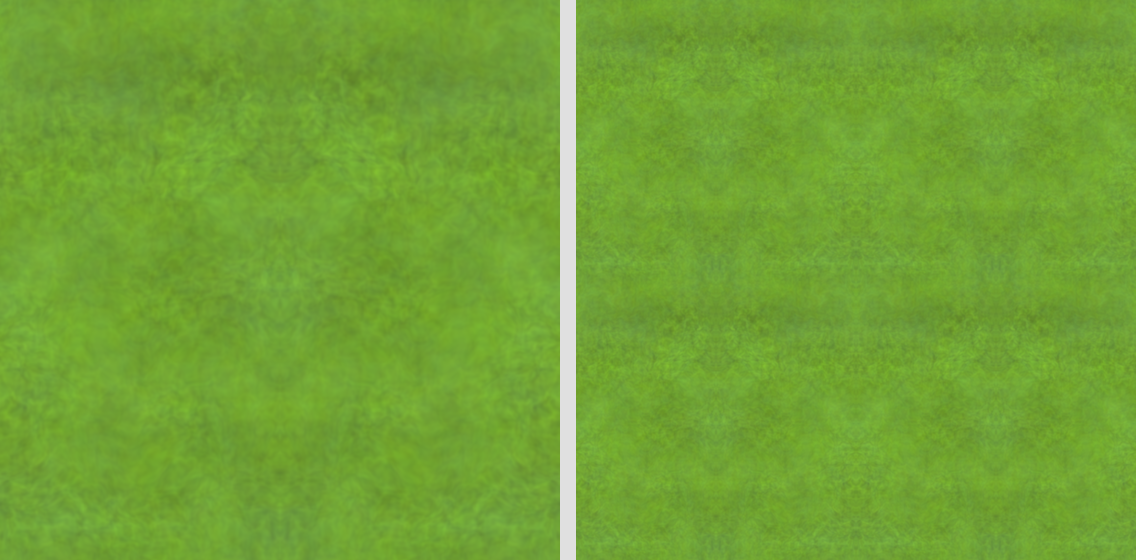
Left: one tile. Right: repeated 2 by 2.
Reproduce this texture procedurally as a Shadertoy shader.

```glsl
// Soft mottled grass green, mirrored about the vertical centre line.
// Wrapping gradient noise, bent by more noise, sets the lightness and tint;
// fine leafy mottling fades in and out in patches.

vec2 gradientAt(vec2 cell, float seed) {
    float h = fract(sin(dot(cell, vec2(127.1, 311.7)) + seed * 74.7) * 43758.5453);
    return vec2(cos(6.2832 * h), sin(6.2832 * h));
}

// Gradient noise with a whole number of cells across the canvas
float noise(vec2 p, float cells, float seed) {
    p = p * cells + vec2(0.37, 0.61) * seed;
    vec2 i = floor(p), f = p - i;
    vec2 u = f * f * f * (f * (f * 6.0 - 15.0) + 10.0);
    vec2 lo = mod(i, cells), hi = mod(i + 1.0, cells);
    float a = dot(gradientAt(lo, seed), f);
    float b = dot(gradientAt(vec2(hi.x, lo.y), seed), f - vec2(1.0, 0.0));
    float c = dot(gradientAt(vec2(lo.x, hi.y), seed), f - vec2(0.0, 1.0));
    float d = dot(gradientAt(hi, seed), f - 1.0);
    return mix(mix(a, b, u.x), mix(c, d, u.x), u.y);
}

vec2 noise2(vec2 p, float cells, float seed) {
    return vec2(noise(p, cells, seed), noise(p, cells, seed + 1.0));
}

void mainImage(out vec4 fragColor, in vec2 fragCoord) {
    vec2 uv = fragCoord / iResolution.xy;

    // Mirror left to right, then bend the domain slightly
    vec2 p = vec2(abs(uv.x - 0.5), uv.y);
    vec2 q = p + 0.02 * noise2(p, 7.0, 1.0) + 0.007 * noise2(p, 30.0, 3.0);

    // Broad clouds
    float light = 0.8 * noise(q, 4.0, 5.0) + 0.65 * noise(q, 9.0, 6.0)
                + 0.5 * noise(q, 19.0, 7.0);

    // Fine mottling, stronger in some patches
    float patchy = smoothstep(-0.35, 0.4, noise(q, 5.0, 8.0));
    float mottle = 0.65 * noise(q, 37.0, 9.0) + 0.75 * noise(q, 64.0, 10.0)
                 + 0.5 * noise(q, 112.0, 11.0);
    light += mix(0.6, 1.3, patchy) * mottle;

    // Bluish haze against yellow leaf tones
    float haze = noise(q, 5.0, 12.0) + 0.7 * noise(q, 12.0, 13.0)
               + 0.6 * noise(q, 35.0, 14.0);
    float warmth = 0.6 * noise(q, 8.0, 15.0) + 0.8 * noise(q, 47.0, 16.0);

    vec3 color = vec3(0.439, 0.636, 0.198);
    color += light * vec3(0.043, 0.075, 0.008);
    color += haze * vec3(0.003, 0.003, 0.055);
    color += warmth * vec3(0.018, -0.004, -0.018);
    fragColor = vec4(color, 1.0);
}
```
